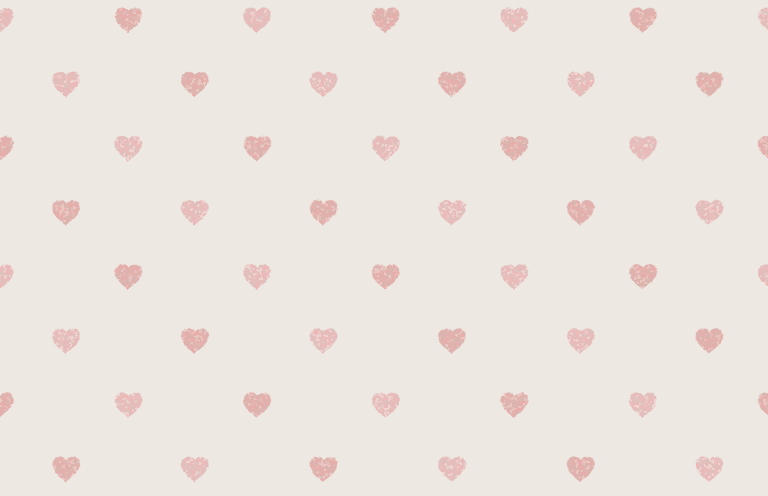
Give the GLSL for this pattern, as a Shadertoy shader.

```glsl
// Staggered rows of small glittery pink hearts on warm cream paper.

vec2 hash2(vec2 p) {
    return fract(sin(vec2(dot(p, vec2(127.1, 311.7)), dot(p, vec2(269.5, 183.3)))) * 43758.5);
}

// Cellular noise: random pair belonging to the nearest fleck.
vec2 fleck(vec2 p) {
    vec2 cell = floor(p), nearest = cell;
    float best = 9.0;
    for (int j = -1; j <= 1; j++)
    for (int i = -1; i <= 1; i++) {
        vec2 c = cell + vec2(i, j);
        vec2 toPoint = c + hash2(c) - p;
        float d = dot(toPoint, toPoint);
        if (d < best) { best = d; nearest = c; }
    }
    return hash2(nearest + 17.3);
}

// Heart of half-width 1 centred on the origin; negative inside.
float heart(vec2 p) {
    float ax = sqrt(p.x * p.x + 0.0004);
    return length(vec2(p.x, 1.22 * p.y + 0.227 - 0.7 * sqrt(ax))) - 1.0;
}

void mainImage(out vec4 fragColor, in vec2 fragCoord) {
    // One unit is the spacing of hearts in a row; y runs down from the top.
    float columns = 5.97;
    vec2 p = vec2(fragCoord.x, iResolution.y - fragCoord.y) * columns / iResolution.x;

    // Nearest heart: odd rows are shifted by about half a column.
    float row = floor((p.y - 0.159) / 0.4987 + 0.5);
    float start = mod(row, 2.0) < 0.5 ? 0.997 : 0.513;
    float column = floor(p.x - start + 0.5);
    vec2 centre = vec2(start + column, 0.159 + 0.4987 * row);
    float halfWidth = 0.106;
    vec2 q = (p - centre) * vec2(1.0, -1.0) / halfWidth;
    q.x -= 0.04 * q.y;

    // Glitter, with its own seed in each heart.
    vec2 seed = floor(hash2(vec2(column, row) + 5.0) * 90.0);
    vec2 grain = fleck(q * 6.0 + seed);
    vec3 pink = mix(vec3(0.925, 0.70, 0.695), vec3(0.86, 0.74, 0.72), grain.x);
    pink = mix(pink, vec3(0.94, 0.83, 0.81), 0.8 * smoothstep(0.65, 0.95, grain.y));

    // Deeper and paler hearts alternate, two rows at a time.
    float pale = mod(column + floor((row + 1.0) / 2.0), 2.0);
    pink = mix(pink * vec3(0.985, 0.965, 0.96), pink + vec3(0.005, 0.02, 0.025), pale);

    // Slightly ragged, soft edge.
    float pixel = columns / (iResolution.x * halfWidth);
    float soft = max(0.07, 0.8 * pixel);
    float d = heart(q) + 0.08 * (grain.y - 0.5);
    float cover = 1.0 - smoothstep(-soft, soft, d);

    fragColor = vec4(mix(vec3(0.93, 0.91, 0.885), pink, cover), 1.0);
}
```
